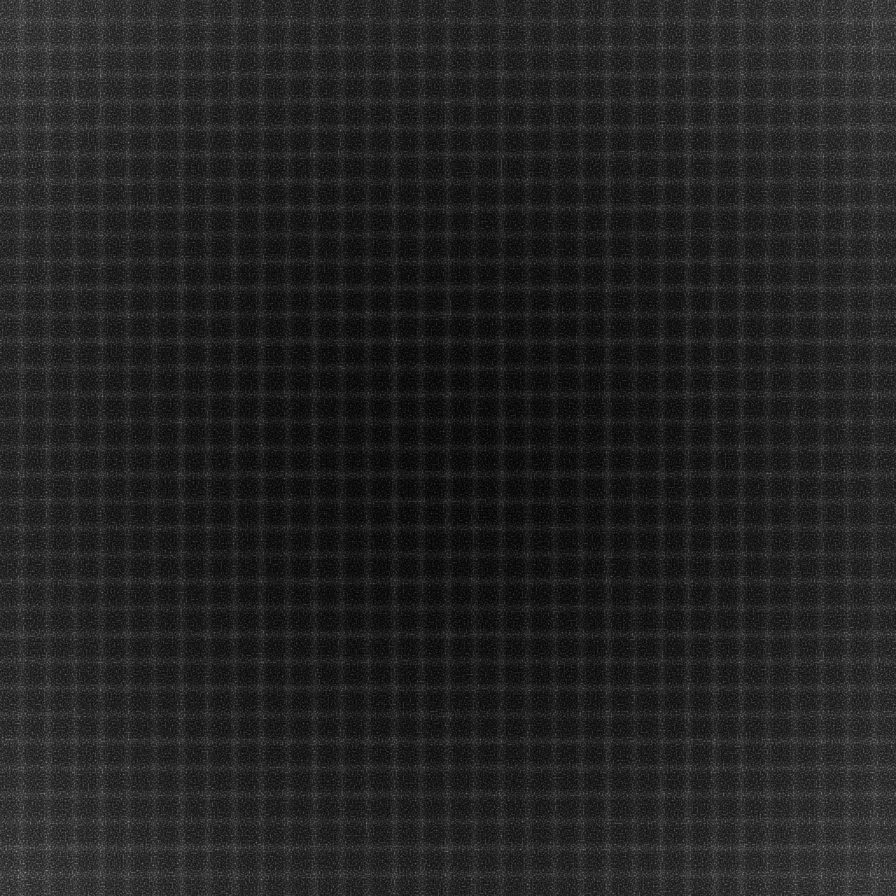
Write a WebGL 2 fragment shader that draws this pattern.

```glsl
#version 300 es
precision highp float;
// Dark woven cloth: a soft grid of pale threads on a charcoal ground that
// brightens towards the corners. Gradient noise gives the threads uneven
// wear and lays a fine speckled grain over everything.

uniform vec2 u_resolution;
out vec4 fragColor;

const float REPEATS = 33.6;        // grid cells across and down
const float THREAD_WIDTH = 0.11;   // soft half width, in cells
const float THREAD_LIGHT = 0.050;
const float GROUND_CENTRE = 0.052;
const float GROUND_CORNER = 0.230;
const float GRAIN_SCALE = 512.0;   // grains across the canvas
const float GRAIN_SKEW = 2.0;
const float GRAIN_BASE = 0.045;    // grain strength on black
const float GRAIN_GAIN = 0.35;     // added strength per unit of light
const vec3 TINT = vec3(1.0);

float hash(vec2 p) {
    uvec2 q = uvec2(ivec2(p)) * uvec2(1597u, 3812u) + uvec2(7919u, 1013u);
    uint h = (q.x ^ (q.y * 2741u)) * 747796u + 28891u;
    h = (h ^ (h >> 15u)) * 739391u;
    h = (h ^ (h >> 13u)) * 972663u;
    h ^= h >> 16u;
    return float(h >> 8u) / 16777216.0;
}

vec2 gradient(vec2 cell) {
    float angle = 6.28319 * hash(cell);
    return vec2(cos(angle), sin(angle));
}

float gradientNoise(vec2 p) {
    vec2 i = floor(p);
    vec2 f = p - i;
    vec2 w = f * f * f * (f * (f * 6.0 - 15.0) + 10.0);
    vec2 e = vec2(1.0, 0.0);
    float a = dot(gradient(i), f);
    float b = dot(gradient(i + e.xy), f - e.xy);
    float c = dot(gradient(i + e.yx), f - e.yx);
    float d = dot(gradient(i + e.xx), f - e.xx);
    return mix(mix(a, b, w.x), mix(c, d, w.x), w.y);
}

// Soft thread centred on each whole number, a little stronger or weaker by turn.
float thread(float x, float width, float seed) {
    float line = floor(x + 0.5);
    float offset = x - line;
    float strength = mix(0.85, 1.15, hash(vec2(line + 64.0, seed)));
    return strength * exp(-0.5 * offset * offset / (width * width));
}

// Ground brightness, rising with the square of the distance from the centre.
float ground(vec2 fromCentre, float centre, float corner) {
    return mix(centre, corner, 2.0 * dot(fromCentre, fromCentre));
}

// Skewed grain with a mean near zero: dark body, sparse bright specks.
float grain(vec2 p, float skew) {
    float spread = 0.25 * skew;
    return exp(skew * gradientNoise(p) - 0.5 * spread * spread) - 1.0;
}

void main() {
    vec2 uv = gl_FragCoord.xy / u_resolution;
    vec2 fromCentre = uv - 0.5;
    vec2 grid = fromCentre * REPEATS;

    // Threads, with slow wear along their length
    float wear = 1.0 + 0.35 * gradientNoise(uv * 47.0 + 11.0);
    float weave = thread(grid.x, THREAD_WIDTH, 3.0)
                + thread(grid.y, THREAD_WIDTH, 17.0);

    // Ground and threads, then grain that grows slowly with the light
    float light = ground(fromCentre, GROUND_CENTRE, GROUND_CORNER);
    light += THREAD_LIGHT * wear * weave;
    float grainStrength = GRAIN_BASE + GRAIN_GAIN * light;
    light += grainStrength * grain(uv * GRAIN_SCALE, GRAIN_SKEW);

    fragColor = vec4(clamp(TINT * light, 0.0, 1.0), 1.0);
}
```
